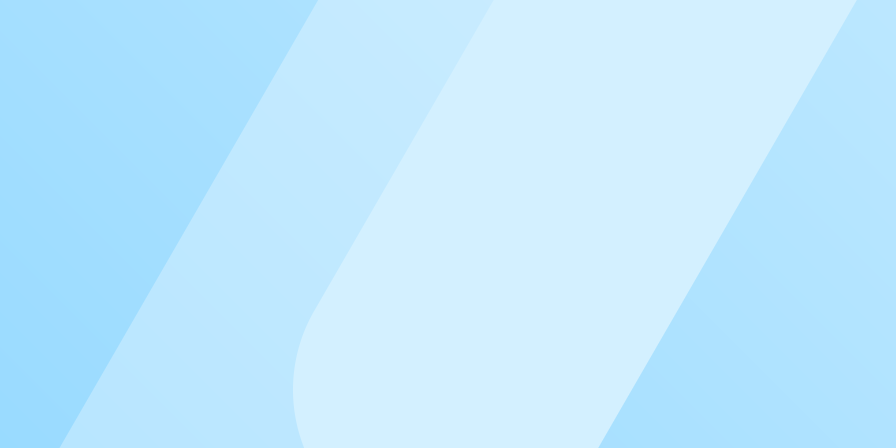
Reproduce this background procedurally as a WebGL 1 fragment shader.

```glsl
precision highp float;
// Pale blue diagonal gradient crossed by a slanted strip and a round-ended bar.

uniform vec2 u_resolution;

// Lengths are in canvas heights
#define SLANT 0.5236
#define STRIP_EDGE 0.115
#define BAR_CENTER vec2(1.005, 0.130)
#define BAR_RADIUS 0.351
#define SKY_LOW vec3(0.600, 0.857, 1.0)
#define SKY_HIGH vec3(0.735, 0.907, 1.0)
#define STRIP_ALPHA 0.29
#define BAR_COLOR vec3(0.827, 0.941, 1.0)

// Coverage of a shape from its signed distance, about one pixel soft
float coverage(float dist) {
  return clamp(0.5 - dist * u_resolution.y, 0.0, 1.0);
}

// Distance to a thick ray with a rounded start
float roundedRay(vec2 p, vec2 start, vec2 dir, float radius) {
  vec2 q = p - start;
  return length(q - dir * max(dot(q, dir), 0.0)) - radius;
}

void main() {
  vec2 p = gl_FragCoord.xy / u_resolution.y;
  float aspect = u_resolution.x / u_resolution.y;
  vec2 along = vec2(sin(SLANT), cos(SLANT));
  vec2 across = vec2(along.y, -along.x);

  // Background, lighter towards the upper right
  vec3 color = mix(SKY_LOW, SKY_HIGH, (p.x + p.y) / (aspect + 1.0));

  // Translucent strip, reaching under the bar to its axis
  float side = dot(p, across);
  float strip = max(STRIP_EDGE - side, side - dot(BAR_CENTER, across));
  color = mix(color, vec3(1.0), STRIP_ALPHA * coverage(strip));

  // Bright bar with a rounded lower end
  float bar = roundedRay(p, BAR_CENTER, along, BAR_RADIUS);
  color = mix(color, BAR_COLOR, coverage(bar));

  gl_FragColor = vec4(color, 1.0);
}
```
